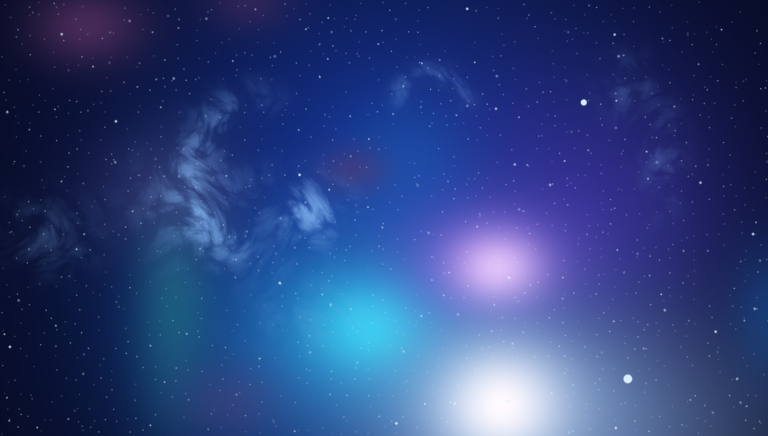
Reproduce this background procedurally as a WebGL 1 fragment shader.

```glsl
precision highp float;
uniform vec2 u_resolution;

const vec3 NIGHT = vec3(0.025, 0.035, 0.125);
const vec3 BLUE = vec3(0.08, 0.20, 0.59);
const vec3 VIOLET = vec3(0.26, 0.20, 0.64);
const vec3 AZURE = vec3(0.10, 0.40, 0.74);
const vec3 HAZE = vec3(0.40, 0.50, 0.68);
const vec3 TEAL = vec3(0.12, 0.42, 0.52);
const vec3 MAUVE = vec3(0.38, 0.21, 0.40);
const vec3 DUSK = vec3(0.27, 0.25, 0.48);
const vec3 CYAN = vec3(0.20, 0.86, 0.97);
const vec3 ORCHID = vec3(0.52, 0.38, 0.86);
const vec3 PINK = vec3(0.91, 0.77, 0.98);
const vec3 ICE = vec3(0.62, 0.77, 0.94);
const vec3 WHITE = vec3(1.0, 0.98, 1.0);
const vec3 WISP = vec3(0.50, 0.70, 0.94);
const vec3 STARLIGHT = vec3(0.85, 0.93, 1.0);
const float WISP_SCALE = 13.0;
const float WISP_STRENGTH = 0.85;
const float STAR_SCALE = 36.0;
const float STAR_RADIUS = 0.0011;

vec2 hash2(vec2 p) {
  vec3 q = fract(vec3(p.xyx) * vec3(0.1031, 0.1030, 0.0973));
  q += dot(q, q.yzx + 33.33);
  return fract((q.xx + q.yz) * q.zy);
}

// Soft elliptical spot, one at its centre
float spot(vec2 p, vec2 center, vec2 radius) {
  vec2 d = (p - center) / radius;
  return exp(-dot(d, d));
}

float ring(vec2 p, vec2 center, float radius, float width) {
  float d = (length(p - center) - radius) / width;
  return exp(-d * d);
}

float disc(float d, float radius, float pixel) {
  return 1.0 - smoothstep(max(radius - pixel, 0.0), radius + pixel, d);
}

// Distance to the nearest scattered cell point
float cellular(vec2 p) {
  vec2 cell = floor(p);
  float nearest = 2.0;
  for (int y = -1; y <= 1; y++) {
    for (int x = -1; x <= 1; x++) {
      vec2 c = cell + vec2(float(x), float(y));
      nearest = min(nearest, length(c + hash2(c + 50.0) - p));
    }
  }
  return nearest;
}

// Layered cellular noise, bent by sines into filaments
float filaments(vec2 p) {
  float sum = 0.0;
  float weight = 0.5;
  for (int i = 0; i < 4; i++) {
    p += 0.35 * sin(p.yx * 1.7 + vec2(0.4, 2.1));
    sum += weight * (1.0 - cellular(p));
    p = mat2(1.6, 1.2, -1.2, 1.6) * p + 7.3;
    weight *= 0.55;
  }
  return smoothstep(0.43, 0.82, sum);
}

// Where the wisps gather
float wispMask(vec2 p) {
  float m = spot(p, vec2(0.715, 0.515), vec2(0.075, 0.065));
  m += 0.5 * spot(p, vec2(0.46, 0.52), vec2(0.13, 0.11));
  m += 0.5 * ring(p, vec2(0.62, 0.59), 0.185, 0.045) * (1.0 - smoothstep(0.45, 0.72, p.x));
  m += 0.4 * ring(p, vec2(0.99, 0.75), 0.08, 0.025) * smoothstep(0.72, 0.80, p.y);
  m += 0.3 * spot(p, vec2(1.44, 0.80), vec2(0.06, 0.07));
  m += 0.3 * spot(p, vec2(1.52, 0.64), vec2(0.05, 0.11));
  m += 0.3 * spot(p, vec2(0.11, 0.46), vec2(0.10, 0.08));
  return m + 0.2 * spot(p, vec2(0.72, 0.28), vec2(0.14, 0.08));
}

// Three layers, from many faint stars to a few bright ones
float stars(vec2 p, float pixel) {
  float light = 0.0;
  float scale = STAR_SCALE;
  float radius = STAR_RADIUS;
  for (int i = 0; i < 3; i++) {
    vec2 cell = floor(p * scale);
    vec2 place = 0.15 + 0.7 * hash2(cell + 19.0 * float(i));
    vec2 trait = hash2(cell + 131.0 + 47.0 * float(i));
    float d = length(p - (cell + place) / scale);
    float shine = mix(0.15, 0.45 + 0.25 * float(i), trait.y * trait.y);
    light += step(trait.x, 0.5) * shine * disc(d, radius, pixel);
    scale *= 0.5;
    radius *= 1.6;
  }
  return light;
}

void main() {
  vec2 p = gl_FragCoord.xy / u_resolution.y;
  float pixel = 1.0 / u_resolution.y;

  // Broad colour fields
  vec3 col = mix(NIGHT, BLUE, 0.95 * spot(p, vec2(0.90, 0.50), vec2(0.60, 0.64)));
  col = mix(col, VIOLET, 0.70 * spot(p, vec2(1.32, 0.50), vec2(0.34, 0.32)));
  col = mix(col, AZURE, 0.70 * spot(p, vec2(0.78, 0.20), vec2(0.40, 0.30)));
  col = mix(col, HAZE, 0.85 * spot(p, vec2(1.30, 0.0), vec2(0.46, 0.29)));
  col = mix(col, AZURE, 0.45 * spot(p, vec2(0.93, 0.62), vec2(0.15, 0.16)));
  col = mix(col, AZURE, 0.40 * spot(p, vec2(1.77, 0.28), vec2(0.09, 0.16)));

  // Tinted clouds
  col = mix(col, TEAL, 0.70 * spot(p, vec2(0.40, 0.30), vec2(0.09, 0.25)));
  col = mix(col, DUSK, 0.50 * spot(p, vec2(0.38, 0.56), vec2(0.17, 0.14)));
  col = mix(col, DUSK, 0.55 * spot(p, vec2(0.53, 0.08), vec2(0.12, 0.09)));
  col = mix(col, MAUVE, 0.70 * spot(p, vec2(0.20, 0.94), vec2(0.13, 0.09)));
  col = mix(col, MAUVE, 0.40 * spot(p, vec2(0.57, 1.0), vec2(0.10, 0.07)));
  col = mix(col, MAUVE, 0.45 * spot(p, vec2(0.81, 0.61), vec2(0.08, 0.055)));

  // Bright glows: halo, then core
  col = mix(col, CYAN, 0.50 * spot(p, vec2(0.84, 0.25), vec2(0.22, 0.17)));
  col = mix(col, CYAN, 0.80 * spot(p, vec2(0.85, 0.25), vec2(0.11, 0.09)));
  col = mix(col, ORCHID, 0.80 * spot(p, vec2(1.12, 0.40), vec2(0.19, 0.13)));
  col = mix(col, PINK, 0.95 * spot(p, vec2(1.14, 0.385), vec2(0.10, 0.08)));
  col = mix(col, ICE, 0.80 * spot(p, vec2(1.15, 0.07), vec2(0.25, 0.19)));
  col = mix(col, WHITE, spot(p, vec2(1.15, 0.07), vec2(0.13, 0.12)));

  // Wisps and stars
  float wisp = wispMask(p) * (0.12 + 0.88 * filaments(p * WISP_SCALE));
  col = mix(col, WISP, min(WISP_STRENGTH * wisp, 0.9));
  float light = stars(p, pixel);
  light += disc(length(p - vec2(1.339, 0.765)), 0.007, pixel);
  light += disc(length(p - vec2(1.440, 0.131)), 0.010, pixel);
  col = mix(col, STARLIGHT, min(light, 1.0));
  gl_FragColor = vec4(col, 1.0);
}
```
